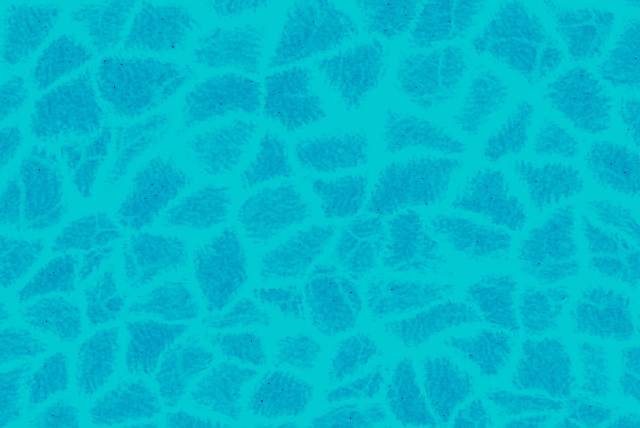
This texture is drawn by a Shadertoy shader. Its source:

```glsl
vec2 hash2(vec2 p) {
    vec3 q = fract(p.xyx * vec3(0.1031, 0.1030, 0.0973));
    q += dot(q, q.yzx + 33.33);
    return fract((q.xx + q.yz) * q.zy);
}

float cornerSlope(vec2 cell, vec2 offset) {
    float angle = 6.2832 * hash2(cell).x;
    return dot(vec2(cos(angle), sin(angle)), offset);
}

float gradientNoise(vec2 p) {
    vec2 i = floor(p), f = fract(p);
    vec2 u = f * f * f * (f * (f * 6.0 - 15.0) + 10.0);
    vec2 e = vec2(1.0, 0.0);
    float low = mix(cornerSlope(i, f), cornerSlope(i + e, f - e), u.x);
    float high = mix(cornerSlope(i + e.yx, f - e.yx), cornerSlope(i + 1.0, f - 1.0), u.x);
    return mix(low, high, u.y);
}

vec2 noisePair(vec2 p) {
    return vec2(gradientNoise(p), gradientNoise(p + 37.4));
}

// x: rounded distance to the cell border, yz: random values of the cell
vec3 cellWeb(vec2 p) {
    vec2 base = floor(p), nearest = vec2(0.0), nearestCell = base;
    float best = 8.0;
    for (int y = -1; y <= 1; y++)
    for (int x = -1; x <= 1; x++) {
        vec2 cell = base + vec2(x, y);
        vec2 toSeed = cell + 0.1 + 0.8 * hash2(cell) - p;
        if (dot(toSeed, toSeed) < best) {
            best = dot(toSeed, toSeed);
            nearest = toSeed;
            nearestCell = cell;
        }
    }
    float sum = 0.0;
    for (int y = -2; y <= 2; y++)
    for (int x = -2; x <= 2; x++) {
        vec2 cell = nearestCell + vec2(x, y);
        vec2 toSeed = cell + 0.1 + 0.8 * hash2(cell) - p;
        vec2 gap = toSeed - nearest;
        if (dot(gap, gap) > 0.0001)
            sum += exp(-22.0 * dot(0.5 * (nearest + toSeed), normalize(gap)));
    }
    return vec3(-log(sum) / 22.0, hash2(nearestCell + 71.0));
}

void mainImage(out vec4 fragColor, in vec2 fragCoord) {
    vec2 uv = fragCoord / iResolution.y;

    // Surface bent into an arch, with smaller cells towards the bottom
    vec2 surface = vec2((uv.x - 0.75) * (1.2 - 0.35 * uv.y),
                        uv.y * (1.1 - 0.2 * uv.y) - 0.55 * uv.x + 0.28 * uv.x * uv.x);
    surface += 0.075 * noisePair(surface * vec2(3.5, 5.0) + 4.0);
    surface += 0.018 * noisePair(surface * 15.0);

    // Wide light bands and a finer, partial web
    vec3 web = cellWeb(surface * vec2(6.3, 9.0) + 20.0);
    vec3 fineWeb = cellWeb(surface * vec2(11.0, 14.0) + 50.0);
    float calm = gradientNoise(surface * vec2(3.5, 8.0) + 11.0);
    float fineAmount = smoothstep(-0.1, 0.3, gradientNoise(surface * 5.0 + 63.0));

    // Ripples turned differently in each cell, and fine grain
    float turn = 0.9 * (web.y - 0.5) + (web.z > 0.6 ? 1.5 : 0.1);
    vec2 ripplePoint = mat2(cos(turn), sin(turn), -sin(turn), cos(turn)) * uv;
    ripplePoint += 0.016 * noisePair(uv * 22.0);
    float ripple = gradientNoise(ripplePoint * vec2(32.0, 105.0));
    float grain = gradientNoise(uv * vec2(115.0, 135.0) + 0.8 * noisePair(uv * 60.0));

    // Depth of shade: ragged cell edges, clear bands stay flat
    float edge = web.x + 0.11 * calm + 0.07 * grain + 0.08 * ripple;
    float inside = smoothstep(0.035, 0.17, edge);
    inside *= mix(1.0, smoothstep(0.0, 0.10, fineWeb.x + 0.05 * grain), 0.75 * fineAmount);
    float shade = inside * (0.32 + 0.13 * (web.z - 0.5) + 0.18 * calm
                            + 0.12 * smoothstep(0.1, 0.4, web.x)
                            + 0.26 * ripple + 0.32 * grain);

    // Sparse dark specks in the deepest parts
    float speck = smoothstep(0.40, 0.60, gradientNoise(uv * vec2(125.0, 150.0) + 90.0));
    shade += 1.1 * speck * inside * smoothstep(0.32, 0.55, shade);

    vec3 color = mix(vec3(0.0, 0.79, 0.82), vec3(0.01, 0.51, 0.73), clamp(shade, 0.0, 1.0));
    color = mix(color, vec3(0.0, 0.25, 0.62), smoothstep(0.9, 1.5, shade));
    fragColor = vec4(color, 1.0);
}
```
